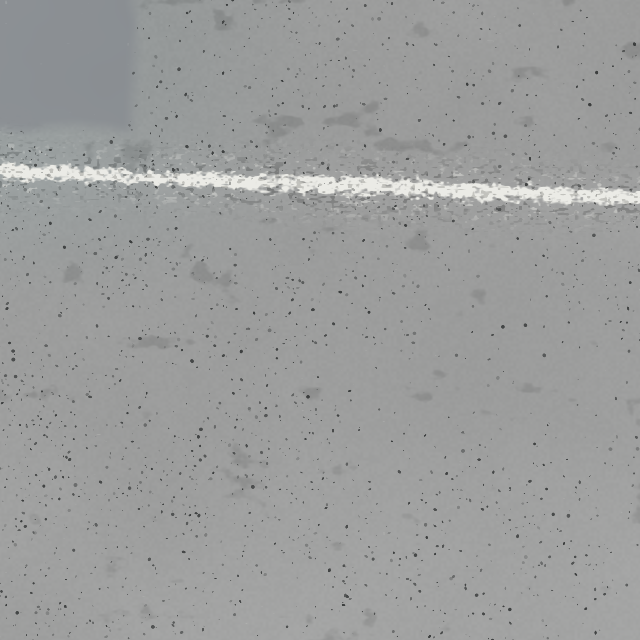
Give the GLSL for this texture, as a three.js fragment shader.

```glsl
#define BASE_GREY vec3(0.606, 0.609, 0.607)
#define PATCH_GREY vec3(0.545, 0.562, 0.578)
#define GLARE_WHITE vec3(0.92, 0.92, 0.90)
#define SPECK_DARK vec3(0.19, 0.20, 0.20)
#define PATCH_CORNER vec2(0.21, 0.80)
#define GLARE_LEFT 0.733
#define GLARE_RIGHT 0.690
#define GLARE_WIDTH 0.0155
#define SPECK_CELLS 64.0
#define SPECK_CHANCE 0.19
#define SPECK_LAYERS 3
#define GRAIN 0.018

varying vec2 vUv;

float hash(vec2 p) {
  vec3 q = fract(p.xyx * 0.1031);
  q += dot(q, q.yzx + 33.33);
  return fract((q.x + q.y) * q.z);
}

vec2 hash2(vec2 p) {
  return vec2(hash(p), hash(p + vec2(37.0, 91.0)));
}

float noise(vec2 p) {
  vec2 i = floor(p);
  vec2 f = fract(p);
  f = f * f * (3.0 - 2.0 * f);
  float low = mix(hash(i), hash(i + vec2(1.0, 0.0)), f.x);
  float high = mix(hash(i + vec2(0.0, 1.0)), hash(i + 1.0), f.x);
  return mix(low, high, f.y);
}

float fbm(vec2 p) {
  float sum = 0.0;
  float weight = 0.5;
  for (int i = 0; i < 4; i++) {
    sum += weight * noise(p);
    p = p * 2.03 + 17.0;
    weight *= 0.5;
  }
  return sum / 0.9375;
}

// Darkness of one scattered layer of small, rotated, oval specks
float specks(vec2 uv, float density, float layer) {
  vec2 p = uv * SPECK_CELLS + layer * vec2(0.37, 0.61);
  vec2 seed = floor(p) + layer * 113.0;
  vec2 shape = hash2(seed + 211.0);
  vec2 offset = fract(p) - mix(vec2(0.25), vec2(0.75), hash2(seed));
  float angle = 6.2832 * hash(seed + 57.0);
  vec2 axis = vec2(cos(angle), sin(angle));
  vec2 local = vec2(dot(offset, axis), dot(offset, vec2(-axis.y, axis.x)));
  local.y *= mix(1.0, 1.8, shape.y);
  float radius = mix(0.06, 0.20, shape.x * shape.x);
  float oval = 1.0 - smoothstep(radius - 0.05, radius + 0.05, length(local));
  float strength = mix(0.2, 1.0, hash(seed + 401.0));
  return oval * strength * step(hash(seed + 307.0), SPECK_CHANCE * density);
}

void main() {
  vec2 uv = vUv;

  // Broad shading, cloudy mottling and fine grain
  float cloud = fbm(uv * 4.0) - 0.5;
  float shade = 0.036 * (1.0 - smoothstep(0.0, 0.5, uv.y)) * mix(0.6, 1.0, uv.x);
  shade += 0.035 * cloud + GRAIN * (noise(uv * 230.0) - 0.5);
  vec3 color = BASE_GREY + shade;
  float cool = (1.0 - smoothstep(0.0, 0.6, uv.x)) * smoothstep(0.5, 0.75, uv.y);
  color += cool * vec3(-0.018, 0.002, 0.005);

  // Faint smudges
  float smudge = smoothstep(0.70, 0.82, fbm(uv * vec2(17.0, 26.0) + 5.0));
  color -= 0.06 * smudge;

  // Smooth corner patch, free of specks
  vec2 edge = uv - PATCH_CORNER + 0.012 * (noise(uv * 25.0) - 0.5);
  float corner = (1.0 - smoothstep(-0.015, 0.015, edge.x)) * smoothstep(-0.015, 0.015, edge.y);
  color = mix(color, PATCH_GREY + 0.02 * cloud, corner);

  // Ragged glare band with a soft halo and loose flecks
  float across = uv.y - mix(GLARE_LEFT, GLARE_RIGHT, uv.x);
  float width = GLARE_WIDTH * mix(0.8, 1.2, noise(vec2(uv.x * 9.0, 3.0)));
  float reach = across / width;
  float ripple = 0.6 * noise(uv * vec2(110.0, 190.0)) + 0.4 * noise(uv * vec2(210.0, 340.0));
  float glow = exp(-reach * reach);
  float halo = exp(-abs(across) * 28.0);
  float glare = smoothstep(0.42, 0.82, glow + 1.1 * (ripple - 0.5));
  float fringe = exp(-reach * reach * 0.16);
  float fleck = smoothstep(0.64, 0.82, ripple) * fringe;
  float pit = smoothstep(0.66, 0.84, noise(uv * vec2(150.0, 260.0) + 71.0)) * fringe;
  color += 0.03 * halo * (1.0 - corner);
  color = mix(color, GLARE_WHITE, max(glare, 0.6 * fleck));
  color -= 0.16 * pit;

  // Dark specks, clustered and denser toward the left
  float density = mix(1.25, 0.7, smoothstep(0.0, 0.8, uv.x));
  density *= mix(0.35, 1.65, smoothstep(0.3, 0.7, fbm(uv * 8.0 + 40.0)));
  density *= 1.0 - corner;
  float dark = 0.0;
  for (int i = 0; i < SPECK_LAYERS; i++) {
    dark = max(dark, specks(uv, density, float(i)));
  }
  color = mix(color, SPECK_DARK, 0.9 * dark * (1.0 - 0.5 * glare));

  gl_FragColor = vec4(color, 1.0);
}
```
